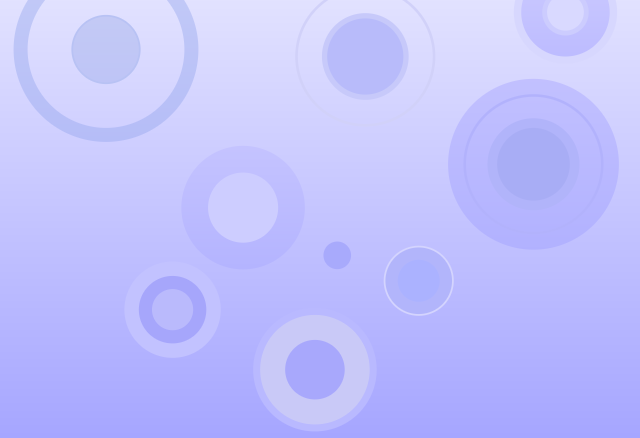
Write a Shadertoy shader that draws this background.

```glsl
// Soft lavender backdrop with clusters of concentric discs and rings.
// Each cluster is layered from large to small using circle distances;
// lengths are fractions of the canvas height.

// Coverage of a shape from its signed distance, about one pixel soft.
float cover(float d) {
    return clamp(0.5 - d * iResolution.y, 0.0, 1.0);
}

void disc(inout vec3 col, float dist, float radius, vec3 tint) {
    col = mix(col, tint, cover(dist - radius));
}

void ring(inout vec3 col, float dist, float radius, float width, vec3 tint) {
    col = mix(col, tint, cover(abs(dist - radius) - 0.5 * width));
}

// Vertical blend across a circle, from its lowest to its highest point.
vec3 shade(vec2 offset, float radius, vec3 low, vec3 high) {
    return mix(low, high, clamp(0.5 + 0.5 * offset.y / radius, 0.0, 1.0));
}

void mainImage(out vec4 fragColor, in vec2 fragCoord) {
    vec2 p = fragCoord / iResolution.y;
    vec3 col = mix(vec3(0.65, 0.65, 1.0), vec3(0.885, 0.885, 1.0), p.y);

    // Upper left: broad ring around a rimmed disc
    vec2 q = p - vec2(0.242, 0.887);
    float d = length(q);
    ring(col, d, 0.195, 0.032, shade(q, 0.211, vec3(0.71, 0.74, 0.97), vec3(0.77, 0.80, 0.97)));
    disc(col, d, 0.079, vec3(0.72, 0.76, 0.955));
    disc(col, d, 0.075, shade(q, 0.075, vec3(0.745, 0.77, 0.965), vec3(0.765, 0.79, 0.96)));

    // Upper middle: hairline ring and a two-tone disc
    d = length(p - vec2(0.834, 0.871));
    ring(col, d, 0.157, 0.006, vec3(0.82, 0.82, 0.975));
    disc(col, d, 0.099, vec3(0.78, 0.79, 0.98));
    disc(col, d, 0.087, vec3(0.72, 0.735, 0.98));

    // Upper right corner: pale halo and a thick ring
    q = p - vec2(1.291, 0.972);
    d = length(q);
    disc(col, d, 0.118, vec3(0.845, 0.845, 0.995));
    disc(col, d, 0.101, shade(q, 0.101, vec3(0.74, 0.735, 1.0), vec3(0.80, 0.795, 1.0)));
    disc(col, d, 0.053, vec3(0.80, 0.80, 0.995));
    disc(col, d, 0.042, vec3(0.85, 0.85, 1.0));

    // Right: large target
    q = p - vec2(1.218, 0.625);
    d = length(q);
    disc(col, d, 0.195, shade(q, 0.195, vec3(0.695, 0.695, 1.0), vec3(0.76, 0.755, 1.0)));
    ring(col, d, 0.157, 0.006, vec3(0.70, 0.70, 0.99));
    disc(col, d, 0.105, vec3(0.695, 0.705, 0.98));
    disc(col, d, 0.083, vec3(0.66, 0.68, 0.96));

    // Centre left: wide ring with a light core
    q = p - vec2(0.555, 0.526);
    d = length(q);
    disc(col, d, 0.141, shade(q, 0.141, vec3(0.705, 0.705, 1.0), vec3(0.77, 0.765, 1.0)));
    disc(col, d, 0.080, vec3(0.805, 0.805, 1.0));

    // Centre: small dot
    disc(col, length(p - vec2(0.770, 0.417)), 0.0315, vec3(0.66, 0.665, 0.99));

    // Centre right: outlined disc with a blue core
    d = length(p - vec2(0.956, 0.359));
    disc(col, d, 0.078, vec3(0.70, 0.71, 0.985));
    ring(col, d, 0.078, 0.004, vec3(0.83, 0.83, 0.995));
    disc(col, d, 0.048, vec3(0.67, 0.70, 1.0));

    // Lower left: haloed dark ring
    d = length(p - vec2(0.394, 0.293));
    disc(col, d, 0.110, vec3(0.76, 0.76, 1.0));
    disc(col, d, 0.077, vec3(0.65, 0.65, 0.985));
    disc(col, d, 0.047, vec3(0.73, 0.73, 0.99));

    // Lower middle: pale ring with a dark core
    d = length(p - vec2(0.719, 0.156));
    disc(col, d, 0.141, vec3(0.725, 0.725, 1.0));
    disc(col, d, 0.125, vec3(0.79, 0.79, 0.97));
    disc(col, d, 0.068, vec3(0.66, 0.66, 0.99));

    fragColor = vec4(col, 1.0);
}
```
